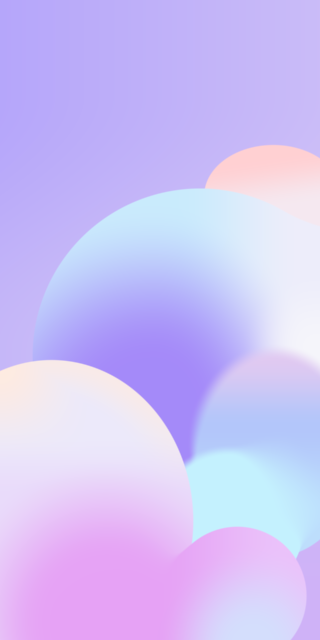
Give the GLSL for this background, as a Shadertoy shader.

```glsl
// Soft pastel blobs with glowing gradients on a lavender backdrop.

// Approximate signed distance to an ellipse
float ellipse(vec2 p, vec2 radii) {
    float k = length(p / radii);
    return k * (k - 1.0) / max(length(p / (radii * radii)), 1e-4);
}

// Smooth union of two distances
float blend(float a, float b, float k) {
    float h = max(k - abs(a - b), 0.0) / k;
    return min(a, b) - h * h * k * 0.25;
}

// Coverage of a shape whose edge has the given half width
float cover(float d, float soft) {
    return 1.0 - smoothstep(-soft, soft, d);
}

void mainImage(out vec4 fragColor, in vec2 fragCoord) {
    // Canvas width is one unit
    vec2 p = fragCoord / iResolution.x;
    float edge = 1.0 / iResolution.x;

    // Lavender backdrop
    float light = clamp(0.9 * p.x + 0.7 * smoothstep(1.7, 0.9, p.y), 0.0, 1.0);
    vec3 col = mix(vec3(0.71, 0.65, 0.98), vec3(0.80, 0.745, 0.97), light);
    col = mix(col, vec3(0.81, 0.70, 0.97), smoothstep(0.7, 0.2, p.y));

    // Coral blob at the back
    float d = ellipse(p - vec2(0.854, 1.388), vec2(0.216, 0.159));
    vec3 coral = mix(vec3(0.96, 0.91, 0.94), vec3(1.0, 0.815, 0.825),
                     smoothstep(1.34, 1.50, p.y - 0.15 * (p.x - 0.8)));
    col = mix(col, coral, cover(d, edge));

    // Large sphere: cyan rim, pale right side, violet heart
    d = blend(length(p - vec2(0.625, 0.888)) - 0.523,
              length(p - vec2(1.0, 1.01)) - 0.27, 0.08);
    vec3 sphere = mix(vec3(0.79, 0.92, 0.99), vec3(0.93, 0.93, 0.98),
                      smoothstep(0.55, 0.95, p.x));
    vec2 q = p - vec2(0.482, 0.698);
    q /= vec2(q.x < 0.0 ? 0.68 : 0.495, 0.635);
    sphere = mix(sphere, vec3(0.645, 0.54, 0.975), smoothstep(1.05, 0.28, length(q)));
    sphere = mix(sphere, vec3(0.96, 0.96, 0.98),
                 smoothstep(0.24, 0.02, length(p - vec2(0.99, 0.91))));
    col = mix(col, sphere, cover(d, edge));

    // Blue blob, blurred at the top and crisp at the bottom
    d = ellipse(p - vec2(0.859, 0.581), vec2(0.255, 0.320));
    vec3 blue = mix(vec3(0.74, 0.87, 0.99), vec3(0.70, 0.775, 0.98),
                    smoothstep(0.4, 0.68, p.y));
    blue = mix(blue, vec3(0.88, 0.79, 0.945), smoothstep(0.66, 0.89, p.y));
    col = mix(col, blue, cover(d, edge + 0.024 * smoothstep(0.4, 0.75, p.y)));

    // Cyan glow in front of it
    d = length(p - vec2(0.716, 0.359)) - 0.234;
    float blur = mix(0.015, 0.11, smoothstep(0.72, 0.92, p.x)) * smoothstep(0.28, 0.42, p.y);
    col = mix(col, vec3(0.77, 0.945, 0.995), cover(d, edge + blur));

    // White dome fading to pink, with a peach rim
    d = ellipse(p - vec2(0.161, 0.372), vec2(0.443, 0.503));
    vec3 dome = mix(vec3(0.925, 0.915, 0.98), vec3(0.915, 0.86, 0.98),
                    smoothstep(0.65, 0.45, p.y));
    float peach = smoothstep(-0.13, 0.0, d) * smoothstep(0.45, 0.8, p.y);
    peach = max(peach * 0.7, smoothstep(0.3, 0.0, p.x) * smoothstep(0.55, 0.85, p.y));
    dome = mix(dome, vec3(0.995, 0.92, 0.88), peach);
    float pink = length((p - vec2(0.33, 0.08)) / vec2(0.46, 0.46));
    dome = mix(dome, vec3(0.90, 0.64, 0.96), smoothstep(1.08, 0.35, pink));
    col = mix(col, dome, cover(d, edge));

    // Front lobe, its edge dissolving into the dome on the left
    d = blend(length(p - vec2(0.742, 0.138)) - 0.216,
              length(p - vec2(0.365, -0.02)) - 0.25, 0.16);
    vec3 lobe = mix(vec3(0.90, 0.635, 0.96), vec3(0.92, 0.76, 0.98),
                    smoothstep(0.48, 0.9, p.x));
    float ice = length((p - vec2(0.79, -0.03)) / vec2(0.29, 0.32));
    lobe = mix(lobe, vec3(0.83, 0.87, 0.99), smoothstep(1.05, 0.2, ice));
    blur = 0.14 * smoothstep(0.57, 0.40, p.x);
    col = mix(col, lobe, cover(d, edge + blur));

    fragColor = vec4(col, 1.0);
}
```
